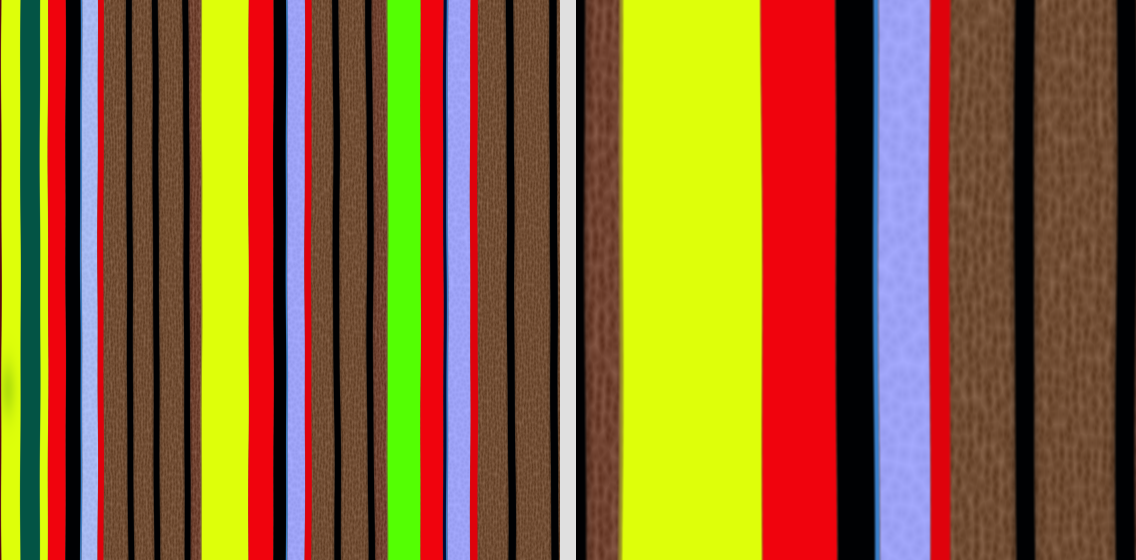
Left: the whole. Right: its middle third, enlarged.
A three.js fragment shader for this pattern:

```glsl
varying vec2 vUv;

const float SOFT = 0.0013;
const vec3 BLACK = vec3(0.0, 0.005, 0.01);
const vec3 NAVY = vec3(0.0, 0.05, 0.22);
const vec3 RED = vec3(0.94, 0.01, 0.05);
const vec3 YELLOW = vec3(0.87, 1.0, 0.04);
const vec3 GREEN = vec3(0.33, 1.0, 0.01);
const vec3 TEAL = vec3(0.01, 0.33, 0.27);
const vec3 LILAC = vec3(0.62, 0.64, 0.97);
const vec3 PALE_BLUE = vec3(0.66, 0.73, 0.95);
const vec3 BROWN = vec3(0.45, 0.31, 0.21);
const vec3 RUSSET = vec3(0.45, 0.27, 0.20);

vec2 hash2(vec2 p) {
  vec2 q = vec2(dot(p, vec2(127.1, 311.7)), dot(p, vec2(269.5, 183.3)));
  return fract(sin(q) * 43758.5);
}

// Distance to the nearest scattered cell point
float cellNoise(vec2 p) {
  vec2 cell = floor(p);
  vec2 local = fract(p);
  float nearest = 2.0;
  for (int j = -1; j <= 1; j++) {
    for (int i = -1; i <= 1; i++) {
      vec2 offset = vec2(float(i), float(j));
      nearest = min(nearest, length(offset + hash2(cell + offset) - local));
    }
  }
  return nearest;
}

float bandMask(float x, float left, float right) {
  return smoothstep(left - SOFT, left + SOFT, x)
       * (1.0 - smoothstep(right - SOFT, right + SOFT, x));
}

vec3 band(vec3 under, float x, float left, float right, vec3 color) {
  return mix(under, color, bandMask(x, left, right));
}

// Fine wavering fibres with short pits
float woodGrain(vec2 p) {
  float sway = 0.7 * sin(p.y * 31.0 + p.x * 40.0) + 0.4 * sin(p.y * 83.0 - p.x * 95.0);
  float fibres = sin(p.x * 1150.0 + sway * 2.0) + 0.5 * sin(p.x * 570.0 - sway * 3.0);
  float pits = cellNoise(p * vec2(240.0, 130.0)) - 0.5;
  return 0.022 * fibres + 0.11 * pits;
}

// Dark gaps between slats; the pitch may widen from one to the next
vec3 grooves(vec3 color, float x, float first, float pitch, float widening, int count, float halfWidth) {
  for (int i = 0; i < 3; i++) {
    if (i >= count) break;
    float n = float(i);
    float d = abs(x - first - n * (pitch + n * widening));
    color *= mix(0.8, 1.0, smoothstep(halfWidth, halfWidth + 0.005, d));
    color = mix(color, BLACK, 1.0 - smoothstep(halfWidth - SOFT, halfWidth + SOFT, d));
  }
  return color;
}

// Accent, red, dark, light and thin red bands; edges run left to right
vec3 stripeGroup(vec3 color, float x, vec4 edges, vec2 tail, vec3 accent, vec3 dark, vec3 light) {
  color = band(color, x, edges.x - 0.002, edges.x, mix(BROWN, accent, 0.35));
  color = band(color, x, edges.x, edges.y, accent);
  color = band(color, x, edges.y, edges.z, RED);
  color = band(color, x, edges.z, edges.w, dark);
  color = band(color, x, edges.w - 0.001, edges.w + 0.002, vec3(0.22, 0.5, 0.8));
  color = band(color, x, edges.w + 0.002, tail.x, light);
  return band(color, x, tail.x, tail.y, RED * 0.93);
}

void main() {
  float y = vUv.y;
  float waver = 0.0005 * sin(y * 9.0 + vUv.x * 17.0) + 0.0003 * sin(y * 23.0 - vUv.x * 31.0);
  float x = vUv.x + waver;
  float slatX = x + 0.004 * (y - 0.5) + 0.0006 * sin(y * 11.0 + x * 25.0);

  // Brown slats, redder just before the next group
  vec3 color = band(BROWN, x, 0.334, 0.361, RUSSET);
  color = band(color, x, 0.661, 0.693, RUSSET);
  color += woodGrain(vUv);
  color = grooves(color, slatX, 0.2318, 0.043, 0.0039, 3, 0.0053);
  color = grooves(color, slatX, 0.6009, 0.0599, 0.0, 2, 0.0057);
  color = grooves(color, slatX, 0.9121, 0.0768, 0.0, 2, 0.0066);

  // Slight mottling of the light bands
  float mottle = 0.06 * (cellNoise(vUv * vec2(150.0, 120.0)) - 0.5);
  vec3 lilac = LILAC + mottle;

  // Three groups of bright stripes
  color = stripeGroup(color, x, vec4(0.0026, 0.0859, 0.1172, 0.1445),
                      vec2(0.1745, 0.1849), YELLOW, BLACK, PALE_BLUE + mottle);
  color = stripeGroup(color, x, vec4(0.3607, 0.444, 0.4883, 0.5117),
                      vec2(0.5443, 0.556), YELLOW, BLACK, lilac);
  color = stripeGroup(color, x, vec4(0.6927, 0.7513, 0.7917, 0.7982),
                      vec2(0.8398, 0.8529), GREEN, NAVY, lilac);

  // Teal inset, smudge and dark red margin on the left
  vec2 smudge = (vUv - vec2(0.014, 0.305)) / vec2(0.014, 0.05);
  float stain = 0.4 * exp(-dot(smudge, smudge)) * bandMask(x, 0.0026, 0.0365);
  color = mix(color, vec3(0.45, 0.7, 0.05), stain);
  color = band(color, x, 0.0365, 0.0716, TEAL);
  color = band(color, x, -0.01, 0.0022, vec3(0.35, 0.02, 0.03));

  gl_FragColor = vec4(clamp(color, 0.0, 1.0), 1.0);
}
```
